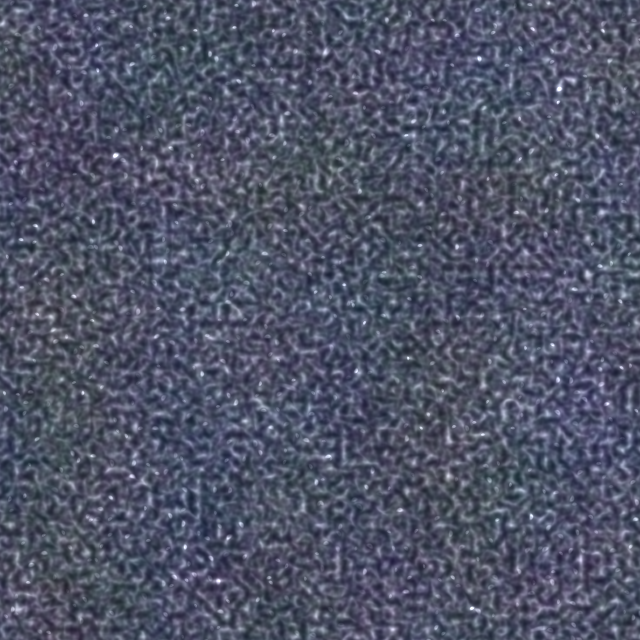
A WebGL 1 fragment shader for this texture:

```glsl
precision highp float;
// Dark blue-grey granular surface made of short, curling, worm-like grains.
// Gradient noise is smeared along a winding direction field, then finer noise,
// scattered pale flecks, a few long chips and faint colour patches are added.

uniform vec2 u_resolution;

const float TAU = 6.2831853;
const vec3 SLATE = vec3(0.298, 0.318, 0.398);
const vec3 GRAIN_LIGHT = vec3(0.298, 0.299, 0.306);
const vec3 PURPLE_SHIFT = vec3(0.030, -0.024, 0.028);
const vec3 BLUE_SHIFT = vec3(-0.030, -0.008, 0.036);

float hash(vec2 cell, float seed) {
  vec3 q = fract(vec3(cell.xyx + seed * 17.31) * vec3(0.1031, 0.1030, 0.0973));
  q += dot(q, q.yzx + 33.33);
  return fract((q.x + q.y) * q.z);
}

vec2 heading(float angle) {
  return vec2(cos(angle), sin(angle));
}

float cornerSlope(vec2 cell, vec2 offset, float seed) {
  return dot(heading(TAU * hash(cell, seed)), offset);
}

// Gradient noise, centred on zero with a deviation near 0.26.
float noise(vec2 p, float seed) {
  vec2 i = floor(p);
  vec2 f = p - i;
  vec2 w = f * f * f * (f * (f * 6.0 - 15.0) + 10.0);
  vec2 e = vec2(1.0, 0.0);
  float low = mix(cornerSlope(i, f, seed), cornerSlope(i + e, f - e, seed), w.x);
  float high = mix(cornerSlope(i + e.yx, f - e.yx, seed),
                   cornerSlope(i + 1.0, f - 1.0, seed), w.x);
  return mix(low, high, w.y);
}

// Direction of the grains: winding, with a slight lean to the falling diagonal.
vec2 grainDirection(vec2 p) {
  return heading(-0.85 + 4.5 * noise(p * 34.0, 1.0));
}

// Noise averaged along the winding direction, both ways from the point.
float curlingGrains(vec2 p, float frequency, float stride) {
  float sum = noise(p * frequency, 2.0);
  float total = 1.0;
  vec2 ahead = p;
  vec2 behind = p;
  for (int k = 1; k <= 3; k++) {
    float weight = 1.0 - 0.22 * float(k);
    ahead += stride * grainDirection(ahead);
    behind -= stride * grainDirection(behind);
    sum += weight * (noise(ahead * frequency, 2.0) + noise(behind * frequency, 2.0));
    total += 2.0 * weight;
  }
  return sum / total;
}

// Soft ellipses, at most one per cell; radii are in cell units.
float flecks(vec2 p, float cells, float density, vec2 radii, float seed) {
  vec2 q = p * cells;
  vec2 home = floor(q);
  float strongest = 0.0;
  for (int y = -1; y <= 1; y++) {
    for (int x = -1; x <= 1; x++) {
      vec2 cell = home + vec2(float(x), float(y));
      vec2 centre = cell + vec2(hash(cell, seed), hash(cell, seed + 1.0));
      vec2 axis = heading(-0.5 + 3.0 * (hash(cell, seed + 2.0) - 0.5));
      vec2 d = q - centre;
      vec2 local = vec2(dot(d, axis), dot(d, vec2(-axis.y, axis.x)));
      local.y += 0.8 * local.x * local.x;
      float size = mix(0.7, 1.25, hash(cell, seed + 3.0));
      float cover = 1.0 - smoothstep(0.45, 1.3, length(local / (radii * size)));
      float present = step(hash(cell, seed + 4.0), density);
      float strength = mix(0.4, 1.0, hash(cell, seed + 5.0));
      strongest = max(strongest, cover * present * strength);
    }
  }
  return strongest;
}

void main() {
  vec2 p = gl_FragCoord.xy / min(u_resolution.x, u_resolution.y);

  // Grain relief, in steps of about one standard deviation.
  float relief = 5.6 * curlingGrains(p, 92.0, 0.0018);
  relief += 1.4 * noise(p * 58.0, 3.0);
  relief += 0.9 * noise(p * 150.0, 4.0);

  // Broad patches that are a little lighter or darker.
  float patches = 0.6 * noise(p * 4.0, 5.0) + 0.7 * noise(p * 13.0, 6.0);

  // Pale flecks and rare long chips.
  float pale = 2.5 * flecks(p, 42.0, 0.38, vec2(0.20, 0.13), 10.0);
  pale = max(pale, 1.9 * flecks(p, 6.0, 0.12, vec2(0.12, 0.028), 20.0));

  // Light grains stand out further than dark ones, at an almost even hue.
  float light = exp(0.27 * (relief + patches + pale) - 0.02) - 1.0;
  vec3 color = SLATE + GRAIN_LIGHT * light;

  // Faint purple, blue and greenish casts.
  color += PURPLE_SHIFT * (noise(p * 6.0, 7.0) + 0.8 * noise(p * 45.0, 8.0));
  color += BLUE_SHIFT * (noise(p * 5.0, 9.0) + 0.6 * noise(p * 30.0, 30.0));

  gl_FragColor = vec4(clamp(color, 0.0, 1.0), 1.0);
}
```
